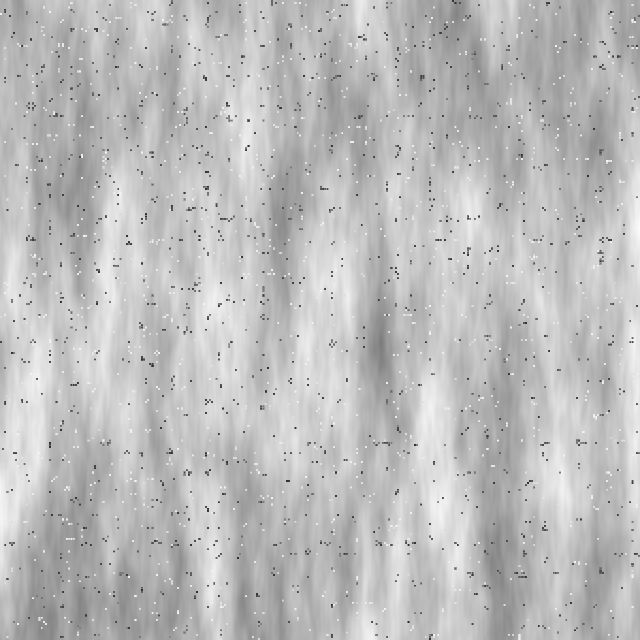
This texture is drawn by a Shadertoy shader. Its source:

```glsl
const float BASE_GRAY = 0.75;
const float STREAK_CONTRAST = 0.29;
const vec2 STREAK_FREQ = vec2(9.0, 2.4);
const float SPECK_GRID = 300.0;

float hash(vec2 p, float seed) {
    vec3 q = fract(vec3(p.xyx + seed * 17.3) * vec3(0.1031, 0.1030, 0.0973));
    q += dot(q, q.yzx + 33.33);
    return fract((q.x + q.y) * q.z);
}

float cornerSlope(vec2 corner, vec2 offset, float seed) {
    float angle = 6.2832 * hash(corner, seed);
    return dot(vec2(cos(angle), sin(angle)), offset);
}

float gradientNoise(vec2 p, float seed) {
    vec2 i = floor(p);
    vec2 f = p - i;
    vec2 u = f * f * f * (f * (f * 6.0 - 15.0) + 10.0);
    vec2 e = vec2(1.0, 0.0);
    float bottom = mix(cornerSlope(i, f, seed), cornerSlope(i + e.xy, f - e.xy, seed), u.x);
    float top = mix(cornerSlope(i + e.yx, f - e.yx, seed), cornerSlope(i + e.xx, f - e.xx, seed), u.x);
    return mix(bottom, top, u.y);
}

// Layered noise, stretched along the vertical
float streaks(vec2 uv, vec2 freq, float seed) {
    float sum = 0.0;
    float amplitude = 1.0;
    for (int octave = 0; octave < 5; octave++) {
        sum += amplitude * gradientNoise(uv * freq + 0.37, seed + float(octave));
        freq *= vec2(2.03, 1.93);
        amplitude *= 0.62;
    }
    return sum;
}

// Tiny blocks, clumped and favouring some rows and columns
float specks(vec2 uv, float density, vec2 clumpFreq, float seed) {
    vec2 p = uv * SPECK_GRID;
    vec2 cell = floor(p);
    float clump = smoothstep(0.12, 0.45, gradientNoise((cell + 0.5) * clumpFreq, seed));
    float column = pow(hash(vec2(cell.x, 3.0), seed + 1.0), 4.0);
    float row = pow(hash(vec2(7.0, cell.y), seed + 2.0), 4.0);
    float chance = density * clump * (0.3 + 2.5 * column + 2.5 * row);
    float present = step(hash(cell, seed + 3.0), chance);

    vec2 halfSize = 0.42 + 0.16 * vec2(hash(cell, seed + 4.0), hash(cell, seed + 5.0));
    vec2 edge = halfSize - abs(p - cell - 0.5);
    float blur = 0.5 * SPECK_GRID / iResolution.y;
    return present * smoothstep(-blur, blur, min(edge.x, edge.y));
}

void mainImage(out vec4 fragColor, in vec2 fragCoord) {
    vec2 uv = fragCoord / iResolution.y;
    float gray = BASE_GRAY + STREAK_CONTRAST * streaks(uv, STREAK_FREQ, 1.0);

    // Pale and dark flecks over the streaks
    vec2 cell = floor(uv * SPECK_GRID);
    float paleShade = mix(0.84, 0.96, hash(cell, 31.0));
    float darkShade = mix(0.18, 0.50, hash(cell, 32.0));
    gray = mix(gray, paleShade, specks(uv, 0.10, vec2(0.17, 0.26), 11.0));
    gray = mix(gray, darkShade, specks(uv, 0.13, vec2(0.19, 0.21), 21.0));

    fragColor = vec4(vec3(clamp(gray, 0.0, 1.0)), 1.0);
}
```
